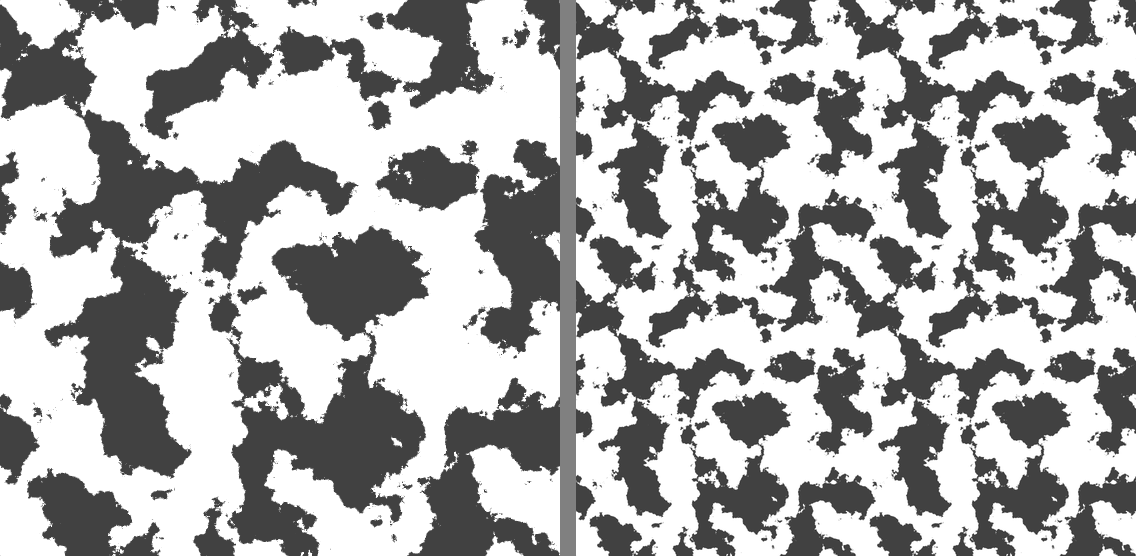
Left: one tile. Right: repeated 2 by 2.
Write a Shadertoy shader that draws this texture.

```glsl
const vec3 PAPER = vec3(1.0);
const vec3 PATCH = vec3(0.255);
const float BASE_CELLS = 7.0;   // whole cells across the canvas
const int OCTAVES = 7;
const float GAIN = 0.53;        // roughness of the coastline
const float THRESHOLD = 0.05;   // higher means fewer patches

// Integer hash of a lattice cell, giving two values in 0..1
vec2 hash2(ivec2 cell, int seed) {
    uvec2 v = uvec2(cell + ivec2(seed * 131, seed * 57));
    v = v * 1664525u + 1013904223u;
    v.x += v.y * 1664525u;
    v.y += v.x * 1664525u;
    v ^= v >> 16u;
    v.x += v.y * 1664525u;
    v.y += v.x * 1664525u;
    v ^= v >> 16u;
    return vec2(v & 0xffffu) / 65535.0;
}

// Contribution of one lattice corner, wrapped to the period
float corner(vec2 cell, vec2 offset, float period, int seed) {
    vec2 random = hash2(ivec2(mod(cell, period)), seed);
    float angle = 6.28319 * random.x;
    return dot(vec2(cos(angle), sin(angle)), offset);
}

// Gradient noise that repeats every period cells
float tileNoise(vec2 p, float period, int seed) {
    vec2 cell = floor(p);
    vec2 f = p - cell;
    vec2 s = f * f * f * (f * (f * 6.0 - 15.0) + 10.0);
    vec2 e = vec2(1.0, 0.0);
    float low = mix(corner(cell, f, period, seed),
                    corner(cell + e.xy, f - e.xy, period, seed), s.x);
    float high = mix(corner(cell + e.yx, f - e.yx, period, seed),
                     corner(cell + e.xx, f - e.xx, period, seed), s.x);
    return mix(low, high, s.y);
}

// Sum of octaves, each shifted so that the lattices do not line up
float tileFbm(vec2 uv, float cells, float gain) {
    float sum = 0.0;
    float amplitude = 1.0;
    for (int i = 0; i < OCTAVES; i++) {
        vec2 shift = vec2(0.37, 0.71) * float(i);
        sum += amplitude * tileNoise(uv * cells + shift, cells, i + 3);
        cells *= 2.0;
        amplitude *= gain;
    }
    return sum;
}

void mainImage(out vec4 fragColor, in vec2 fragCoord) {
    vec2 uv = fragCoord / iResolution.xy;
    float field = tileFbm(uv, BASE_CELLS, GAIN) - THRESHOLD;

    // Edge about one pixel wide
    float width = max(fwidth(field), 1e-4);
    float coverage = clamp(field / width + 0.5, 0.0, 1.0);
    fragColor = vec4(mix(PAPER, PATCH, coverage), 1.0);
}
```
